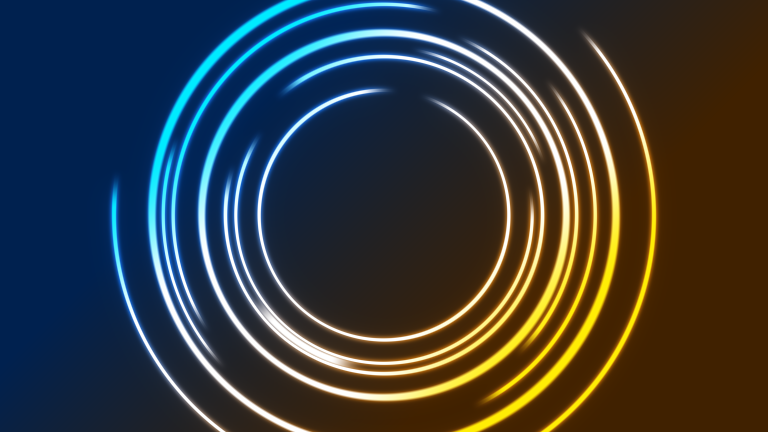
A Shadertoy shader for this background:

```glsl
// Concentric glowing light trails, cyan to white to yellow, on a dark blue to brown diagonal gradient.

const vec2 CENTER = vec2(0.0, 0.002);   // offset from canvas middle, in canvas heights
const float TAIL = 0.095;               // length over which an arc end fades

const vec3 NAVY = vec3(0.0, 0.13, 0.31);
const vec3 CHARCOAL = vec3(0.125, 0.13, 0.145);
const vec3 BROWN = vec3(0.25, 0.128, 0.0);
const vec3 CYAN = vec3(0.0, 0.92, 1.0);
const vec3 WHITE = vec3(1.0);
const vec3 YELLOW = vec3(1.0, 0.93, 0.02);
const vec3 BLUE_GLOW = vec3(0.08, 0.45, 0.95);
const vec3 NEUTRAL_GLOW = vec3(0.58, 0.52, 0.5);
const vec3 ORANGE_GLOW = vec3(0.8, 0.45, 0.04);

// Each arc: radius, half width, start and end angle in degrees (counterclockwise)
const int ARC_COUNT = 10;
const vec4 ARCS[ARC_COUNT] = vec4[ARC_COUNT](
    vec4(0.289, 0.0042,  82.0, 435.0),
    vec4(0.343, 0.0040, 144.0, 373.0),
    vec4(0.355, 0.0105, 209.0, 265.0),
    vec4(0.367, 0.0046, 160.0, 494.0),
    vec4(0.389, 0.0040,  16.0,  82.0),
    vec4(0.446, 0.0045, -48.0,  69.0),
    vec4(0.488, 0.0044,  73.0, 215.0),
    vec4(0.489, 0.0044, -66.0,  41.0),
    vec4(0.511, 0.0042, 158.0, 225.0),
    vec4(0.625, 0.0052, 170.0, 405.0)
);

// Blends three colours over s from -1 to 1
vec3 threeWay(vec3 low, vec3 mid, vec3 high, float s) {
    return s < 0.0 ? mix(mid, low, min(-s, 1.0)) : mix(mid, high, min(s, 1.0));
}

// Keeps the sign of s and eases its size between two limits
float signedStep(float inner, float outer, float s) {
    return sign(s) * smoothstep(inner, outer, abs(s));
}

// Visibility of an arc at the given angle, fading at both ends
float arcFade(float angle, float radius, float start, float end) {
    float along = mod(angle - start, 360.0);
    float tail = degrees(TAIL / radius);
    return smoothstep(0.0, tail, along) * smoothstep(0.0, tail, end - start - along);
}

// Core (x) and glow (y) of a ring at signed distance dist
vec2 ringLight(float dist, float halfWidth, float pixel) {
    float d = abs(dist);
    float soft = max(halfWidth * 0.45, pixel * 0.7);
    float core = 1.0 - smoothstep(halfWidth - soft, halfWidth + soft, d);
    float outside = max(d - halfWidth * 0.6, 0.0);
    float glow = 0.75 * exp(-outside * outside / 0.00005) + 0.12 * exp(-outside / 0.016);
    return vec2(core, glow);
}

// Joins two lights without overexposure
vec2 screenLight(vec2 a, vec2 b) {
    return 1.0 - (1.0 - a) * (1.0 - min(b, 1.0));
}

void mainImage(out vec4 fragColor, in vec2 fragCoord) {
    float pixel = 1.0 / iResolution.y;
    vec2 p = (fragCoord - 0.5 * iResolution.xy) * pixel - CENTER;
    float radius = length(p);
    float angle = degrees(atan(p.y, p.x));
    float diagonal = dot(p, vec2(0.7071, -0.7071));

    // Background gradient
    vec3 color = threeWay(NAVY, CHARCOAL, BROWN, diagonal / 0.38);

    // Trails swell toward the upper left and lower right
    float swell = 0.9 + 0.2 * cos(radians(2.0 * (angle - 135.0)));

    // Two closed rings
    vec2 light = ringLight(radius - 0.422, 0.0085 * swell, pixel);
    light = screenLight(light, ringLight(radius - 0.537, 0.0090 * swell, pixel));

    // Open arcs
    for (int i = 0; i < ARC_COUNT; i++) {
        vec4 arc = ARCS[i];
        float fade = arcFade(angle, arc.x, arc.z, arc.w);
        vec2 trail = ringLight(radius - arc.x, arc.y * swell, pixel);
        light = screenLight(light, trail * vec2(fade * fade, fade));
    }

    // Tint the light along the diagonal
    vec3 glowColor = threeWay(BLUE_GLOW, NEUTRAL_GLOW, ORANGE_GLOW, diagonal / 0.28);
    vec3 coreColor = threeWay(CYAN, WHITE, YELLOW, signedStep(0.22, 0.48, diagonal));
    color = mix(color, glowColor, light.y);
    color = mix(color, coreColor, light.x);

    fragColor = vec4(color, 1.0);
}
```
